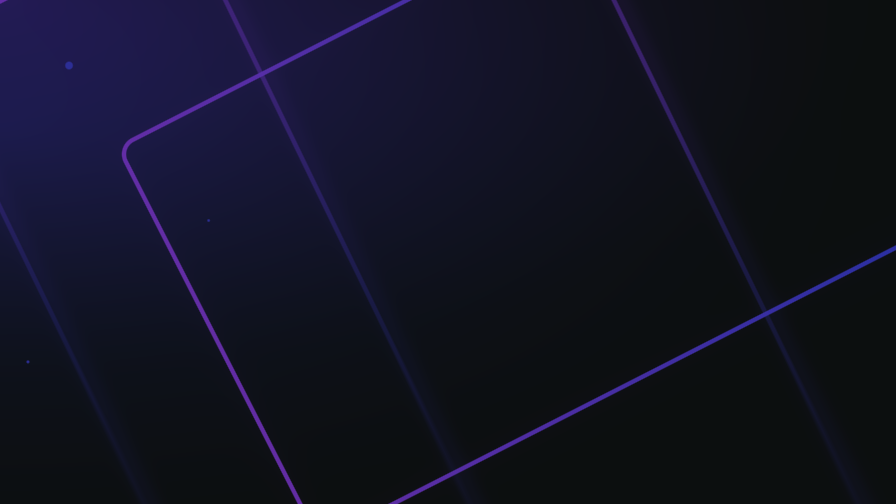
This background is drawn by a Shadertoy shader. Its source:

```glsl
// Dark indigo backdrop with slanted light streaks, a tilted neon frame and a few dots.

// Background: lengths are in canvas heights
const vec3 BASE = vec3(0.047, 0.057, 0.060);
const vec3 VIOLET_GLOW = vec3(0.075, 0.025, 0.180);
const vec3 BLUE_GLOW = vec3(0.020, 0.035, 0.140);
const vec2 VIOLET_CENTER = vec2(0.0, 1.0);
const vec2 VIOLET_RADII = vec2(1.75, 0.75);
const vec2 BLUE_CENTER = vec2(0.0, 0.75);
const vec2 BLUE_RADII = vec2(1.70, 0.82);
const float GLOW_FALLOFF = 1.3;

// Frame
const vec3 FRAME_PURPLE = vec3(0.40, 0.18, 0.67);
const vec3 FRAME_BLUE = vec3(0.18, 0.19, 0.66);
const vec2 FRAME_CORNER = vec2(0.235, 0.708);
const vec2 FRAME_SIZE = vec2(3.0, 0.878);
const vec2 FRAME_AXIS = vec2(0.891, 0.454);
const float FRAME_RADIUS = 0.032;
const float FRAME_HALF_WIDTH = 0.0043;
const float FRAME_BLEND_LENGTH = 1.25;
const float NEIGHBOR_EDGE_Y = 0.997;

// Streaks: where each one meets the top edge
const float STREAK_TOPS[3] = float[3](-0.199, 0.447, 1.218);
const vec2 STREAK_NORMAL = vec2(0.900, 0.436);
const vec3 STREAK_VIOLET = vec3(0.31, 0.16, 0.57);
const vec3 STREAK_BLUE = vec3(0.15, 0.15, 0.48);
const float STREAK_HALF_WIDTH = 0.0045;
const float HALO_OFFSET = 0.012;
const float HALO_WIDTH = 0.022;

// Dots: center and radius
const vec3 DOTS[3] = vec3[3](
    vec3(0.137, 0.870, 0.0076),
    vec3(0.414, 0.5625, 0.0025),
    vec3(0.0555, 0.282, 0.0028));
const vec3 DOT_COLOR = vec3(0.18, 0.19, 0.62);

// Soft elliptical falloff: 1 at the center, 0 at the rim
float ellipseGlow(vec2 p, vec2 center, vec2 radii) {
    float d = length((p - center) / radii);
    return pow(max(1.0 - d, 0.0), GLOW_FALLOFF);
}

float roundedBox(vec2 p, vec2 halfSize, float radius) {
    vec2 q = abs(p) - halfSize + radius;
    return length(max(q, 0.0)) + min(max(q.x, q.y), 0.0) - radius;
}

// Antialiased coverage of a signed distance
float coverage(float d, float pixel) {
    return clamp(0.5 - d / pixel, 0.0, 1.0);
}

vec3 background(vec2 p) {
    return BASE
        + VIOLET_GLOW * ellipseGlow(p, VIOLET_CENTER, VIOLET_RADII)
        + BLUE_GLOW * ellipseGlow(p, BLUE_CENTER, BLUE_RADII);
}

void mainImage(out vec4 fragColor, in vec2 fragCoord) {
    float pixel = 1.0 / iResolution.y;
    vec2 p = fragCoord * pixel;
    vec3 color = background(p);

    // Streaks fade and soften toward the bottom
    vec3 streakColor = mix(STREAK_BLUE, STREAK_VIOLET, smoothstep(0.3, 1.0, p.y));
    float streakAlpha = mix(0.10, 0.65, smoothstep(-0.1, 0.9, p.y));
    for (int i = 0; i < 3; i++) {
        float d = dot(p - vec2(STREAK_TOPS[i], 1.0), STREAK_NORMAL);
        float blur = mix(0.012, 1.5 * pixel, smoothstep(0.0, 0.4, p.y));
        float core = coverage(abs(d) - STREAK_HALF_WIDTH, blur);
        float h = (d - HALO_OFFSET) / HALO_WIDTH;
        color = mix(color, streakColor, 0.10 * exp(-h * h));
        color = mix(color, streakColor, streakAlpha * core);
    }

    // Dots
    for (int i = 0; i < 3; i++) {
        float d = length(p - DOTS[i].xy) - DOTS[i].z;
        color = mix(color, DOT_COLOR, 0.9 * coverage(d, 1.5 * pixel));
    }

    // Frame in its own axes: x along the top edge, y down the left edge
    vec2 offset = p - FRAME_CORNER;
    vec2 downAxis = vec2(FRAME_AXIS.y, -FRAME_AXIS.x);
    vec2 local = vec2(dot(offset, FRAME_AXIS), dot(offset, downAxis));
    float edge = abs(roundedBox(local - 0.5 * FRAME_SIZE, 0.5 * FRAME_SIZE, FRAME_RADIUS));

    // Edge of a neighboring frame that clips the top left corner
    float neighbor = abs(dot(p - vec2(0.0, NEIGHBOR_EDGE_Y), downAxis));
    edge = min(edge, neighbor);

    vec3 frameColor = mix(FRAME_PURPLE, FRAME_BLUE,
        clamp(local.x / FRAME_BLEND_LENGTH, 0.0, 1.0));
    color = mix(color, frameColor, 0.03 * exp(-edge / 0.02));
    color = mix(color, frameColor, 0.95 * coverage(edge - FRAME_HALF_WIDTH, 1.3 * pixel));

    fragColor = vec4(color, 1.0);
}
```
